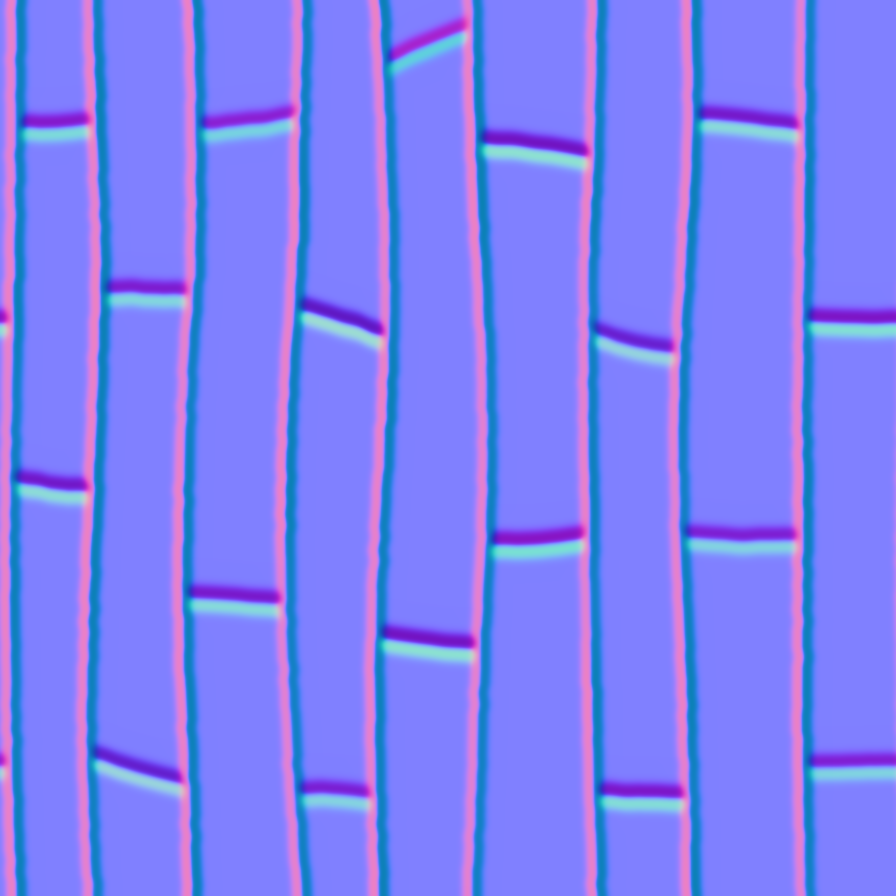
Write a Shadertoy shader that draws this texture map.

```glsl
const float TAU = 6.2831853;
const int COLUMNS = 9;

// Groove sizes are fractions of the canvas; slopes are rise over run.
const float SEAM_RADIUS = 0.0053;
const float CRACK_RADIUS = 0.0073;
const vec2 SEAM_SLOPE = vec2(1.45, 1.95);   // left bank, right bank
const vec2 CRACK_SLOPE = vec2(1.10, 1.50);  // lower bank, upper bank
const float END_FADE = 0.011;
const float CRACK_BEND = 0.006;
const float WANDER = 0.0022;
const float CHIP = 0.0009;

// Mean position of the seam on the left of each column.
const float SEAM_X[COLUMNS] = float[](
    0.0143, 0.1042, 0.2122, 0.3268, 0.4258, 0.5352, 0.6602, 0.7656, 0.8971);

// Sway of each seam: amplitude, height of its rightmost point.
const vec2 SEAM_SWAY[COLUMNS] = vec2[](
    vec2(0.0026, 0.92), vec2(0.0065, 0.73), vec2(0.0065, 0.85),
    vec2(0.0100, 0.90), vec2(0.0085, 0.70), vec2(0.0065, 0.50),
    vec2(0.0050, 0.00), vec2(0.0075, 0.98), vec2(0.0020, 0.90));

// Two cracks per column: upper height, its rise, lower height, its rise.
const vec4 CRACKS[COLUMNS] = vec4[](
    vec4(0.857, 0.004, 0.463, -0.013), vec4(0.672, -0.003, 0.156, -0.033),
    vec4(0.856, 0.013, 0.332, -0.008), vec4(0.655, -0.033, 0.113, -0.005),
    vec4(0.926, 0.042, 0.289, -0.014), vec4(0.840, -0.018, 0.391, 0.008),
    vec4(0.629, -0.025, 0.112, -0.004), vec4(0.867, -0.013, 0.401, -0.004),
    vec4(0.642, -0.003, 0.143, 0.000));

float hash(vec2 p) {
    vec3 q = fract(p.xyx * 0.1031);
    q += dot(q, q.yzx + 33.33);
    return fract((q.x + q.y) * q.z);
}

// Smooth noise from -1 to 1 that repeats after the unit interval.
float loopNoise(float t, float cells, float seed) {
    t = fract(t) * cells;
    float cell = floor(t);
    float f = t - cell;
    float a = hash(vec2(cell, seed));
    float b = hash(vec2(mod(cell + 1.0, cells), seed));
    return 2.0 * mix(a, b, f * f * (3.0 - 2.0 * f)) - 1.0;
}

// Signed distance on a line that wraps at one.
float wrapped(float d) {
    return d - floor(d + 0.5);
}

float seamAt(int i, float y) {
    float seed = float(i) + 3.0;
    return SEAM_X[i] + SEAM_SWAY[i].x * cos(TAU * (y - SEAM_SWAY[i].y))
         + WANDER * loopNoise(y, 7.0, seed)
         + CHIP * loopNoise(y, 75.0, seed + 20.0);
}

// Slope across a rounded groove; each bank has its own steepness.
float grooveSlope(float d, float radius, vec2 banks) {
    float t = d / radius;
    return (t < 0.0 ? banks.x : banks.y) * t * exp(0.5 - 0.5 * t * t);
}

vec2 crackSlope(vec2 crack, float y, float along, float width, float seed) {
    float u = along / width;
    float bend = (hash(vec2(seed, 51.0)) - 0.5) * CRACK_BEND;
    float height = crack.x + crack.y * u + bend * 4.0 * u * (1.0 - u)
                 + CHIP * loopNoise(u, 6.0, seed + 60.0);
    float strength = mix(0.75, 1.1, hash(vec2(seed, 83.0)));
    float ends = smoothstep(0.0, END_FADE, along)
               * smoothstep(0.0, END_FADE, width - along);
    float slope = grooveSlope(wrapped(y - height), CRACK_RADIUS, CRACK_SLOPE);
    return vec2(-crack.y / width, 1.0) * slope * strength * ends;
}

void mainImage(out vec4 fragColor, in vec2 fragCoord) {
    vec2 uv = fragCoord / iResolution.xy;
    vec2 slope = vec2(0.0);

    for (int i = 0; i < COLUMNS; i++) {
        float seed = float(i);
        float left = seamAt(i, uv.y);
        float width = fract(seamAt((i + 1) % COLUMNS, uv.y) - left);

        // Long seam with uneven depth
        float depth = 0.95 + 0.18 * loopNoise(uv.y, 9.0, seed + 40.0);
        slope.x += depth * grooveSlope(wrapped(uv.x - left), SEAM_RADIUS, SEAM_SLOPE);

        // Short cracks across the column
        float along = fract(uv.x - left);
        if (along < width) {
            slope += crackSlope(CRACKS[i].xy, uv.y, along, width, seed);
            slope += crackSlope(CRACKS[i].zw, uv.y, along, width, seed + 10.0);
        }
    }

    // Pack the surface normal into colour
    vec3 normal = normalize(vec3(-slope, 1.0));
    fragColor = vec4(0.5 + 0.5 * normal, 1.0);
}
```
